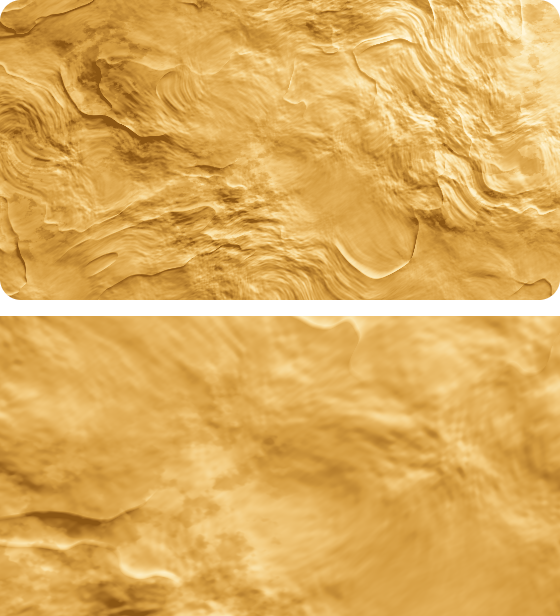
Top: the whole. Bottom: its middle third, enlarged.
Reproduce this texture procedurally as a WebGL 2 fragment shader.

```glsl
#version 300 es
precision highp float;

uniform vec2 u_resolution;
out vec4 fragColor;

const float CORNER_RADIUS = 0.07;
const float SLOPE_STEP = 0.003;
const float RELIEF_CONTRAST = 1.9;
const float RUST_DEPTH = 1.0;
const float GRAIN_DEPTH = 0.75;
const float BASE_TONE = 1.15;
const float GLOW_TONE = 2.3;
const vec2 GLOW_CENTER = vec2(1.65, 0.82);
const vec2 LIGHT_DIR = vec2(0.5, 0.866);

// Tones from deep shadow to glint, one unit apart
const int TONES = 7;
const vec3 GOLD[TONES] = vec3[TONES](
    vec3(0.55, 0.34, 0.08),
    vec3(0.72, 0.50, 0.18),
    vec3(0.83, 0.61, 0.25),
    vec3(0.89, 0.69, 0.35),
    vec3(0.95, 0.79, 0.49),
    vec3(0.98, 0.89, 0.67),
    vec3(1.00, 0.96, 0.84));

float hash(vec2 p) {
    vec3 q = fract(vec3(p.xyx) * 0.1031);
    q += dot(q, q.yzx + 33.33);
    return fract((q.x + q.y) * q.z);
}

float noise(vec2 p) {
    vec2 i = floor(p), f = fract(p);
    f = f * f * f * (f * (f * 6.0 - 15.0) + 10.0);
    return mix(mix(hash(i), hash(i + vec2(1, 0)), f.x),
               mix(hash(i + vec2(0, 1)), hash(i + vec2(1, 1)), f.x), f.y);
}

float fbm(vec2 p, int octaves, float gain) {
    const mat2 TURN = mat2(1.6, 1.2, -1.2, 1.6);
    float sum = 0.0, total = 0.0, amp = 1.0;
    for (int i = 0; i < octaves; i++) {
        sum += amp * noise(p);
        total += amp;
        amp *= gain;
        p = TURN * p + 17.3;
    }
    return sum / total;
}

// Lip of folded foil: steep on one side, gentle on the other
float fold(vec2 p, float steep, float gentle) {
    float d = fbm(p, 4, 0.45) - 0.5;
    return d < 0.0 ? exp(d / steep) : exp(-d / gentle);
}

float height(vec2 p) {
    vec2 warp = vec2(fbm(p * 2.3 + 40.0, 3, 0.5), fbm(p * 2.3 + 71.0, 3, 0.5)) - 0.5;
    vec2 q = p + 0.35 * warp;
    float rough = smoothstep(0.36, 0.66, fbm(p * 2.1 + 9.0, 3, 0.5));
    float leftward = 1.0 - smoothstep(0.3, 1.5, p.x);

    // Soft dents and crumples
    float h = 0.14 * fbm(q * 3.0 + 5.0, 3, 0.45);
    h += mix(0.035, 0.12, rough) * fbm(q * vec2(7.0, 9.0) + 23.0, 5, 0.5);

    // Broken creases, large then small
    float largeMask = smoothstep(0.47, 0.62, fbm(p * 3.1 + 55.0, 2, 0.5) + 0.07 * leftward);
    float smallMask = smoothstep(0.48, 0.64, fbm(p * 4.3 + 83.0, 2, 0.5) + 0.04 * leftward);
    h += 0.036 * largeMask * fold(q * vec2(1.7, 2.4) + 12.0, 0.014, 0.075);
    h += 0.018 * smallMask * fold(q * vec2(3.6, 4.8) + 31.0, 0.02, 0.1);
    return h;
}

vec3 goldRamp(float tone) {
    vec3 color = GOLD[0];
    for (int i = 1; i < TONES; i++)
        color = mix(color, GOLD[i], clamp(tone + 2.0 - float(i), 0.0, 1.0));
    return color;
}

void main() {
    vec2 p = gl_FragCoord.xy / u_resolution.y;
    vec2 size = vec2(u_resolution.x / u_resolution.y, 1.0);

    // Broad sheen
    vec2 away = (p - GLOW_CENTER) * vec2(1.0, 1.5);
    float tone = BASE_TONE + GLOW_TONE * exp(-1.6 * dot(away, away));
    tone += 2.6 * (fbm(p * 2.4 + 3.0, 4, 0.5) - 0.5);

    // Light on the relief
    vec2 e = SLOPE_STEP * LIGHT_DIR;
    float lit = (height(p - e) - height(p + e)) / (2.0 * SLOPE_STEP);
    tone += RELIEF_CONTRAST * lit / sqrt(1.0 + 0.4 * lit * lit);

    // Worn ochre flecks, denser to the right
    float region = smoothstep(0.45, 0.65, fbm(p * 2.7 + 64.0, 3, 0.5) + 0.1 * smoothstep(0.5, 1.3, p.x));
    float flecks = smoothstep(0.5, 0.62, fbm(p * vec2(13.0, 18.0) + 90.0, 5, 0.65));
    tone -= RUST_DEPTH * region * flecks;

    // Fine slanted brushing and grain
    vec2 along = vec2(p.x * 0.85 + p.y * 0.53, p.y * 0.85 - p.x * 0.53);
    tone += GRAIN_DEPTH * (fbm(along * vec2(28.0, 75.0), 3, 0.7) - 0.5);

    // Rounded sheet on white
    vec2 corner = abs(p - 0.5 * size) - 0.5 * size + CORNER_RADIUS;
    float edge = length(max(corner, 0.0)) - CORNER_RADIUS;
    float sheet = clamp(0.5 - edge * u_resolution.y, 0.0, 1.0);
    fragColor = vec4(mix(vec3(1.0), goldRamp(tone), sheet), 1.0);
}
```
